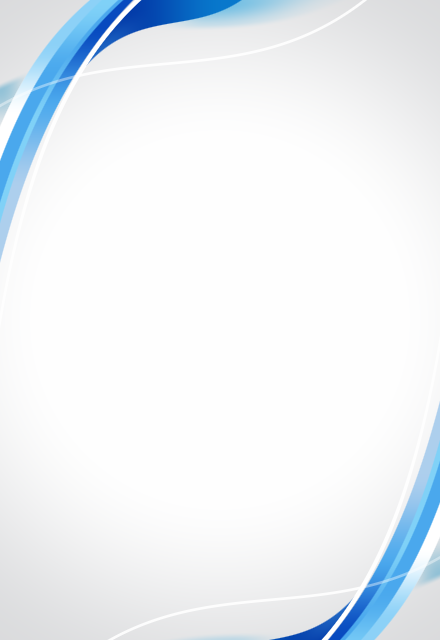
Give the GLSL for this background, as a Shadertoy shader.

```glsl
// Pale grey page with a white centre, framed by blue ribbons in two corners.
// Each ribbon strip is bounded by a simple formula curve; the second corner
// reuses the first one, turned half a turn and slid partly off the page.

// Lengths are in page units: the canvas always spans PAGE.
const vec2 PAGE = vec2(5.28, 7.68);
const float SECOND_CORNER_SLIDE = 0.28;

const vec2 VIGNETTE_RANGE = vec2(2.0, 4.8);
const vec3 PAGE_WHITE = vec3(0.998);
const vec3 PAGE_GREY = vec3(0.855, 0.858, 0.865);

const vec3 WHITE = vec3(1.0);
const vec3 ICE = vec3(0.55, 0.82, 0.97);
const vec3 SKY = vec3(0.29, 0.66, 0.93);
const vec3 CYAN = vec3(0.50, 0.82, 0.97);
const vec3 MIST = vec3(0.68, 0.81, 0.93);
const vec3 COBALT = vec3(0.03, 0.29, 0.75);
const vec3 NAVY = vec3(0.01, 0.23, 0.66);
const vec3 AZURE = vec3(0.03, 0.47, 0.80);
const vec3 TEAL = vec3(0.46, 0.71, 0.82);
const vec3 PALE_BLUE = vec3(0.36, 0.72, 0.89);

// Steep edge: x falls from xTop at y = 0 to zero at y = yLeft.
float steepEdge(float y, float xTop, float yLeft, float bend) {
    float s = y / yLeft;
    return xTop * (1.0 - s) / (1.0 + bend * s);
}

// Flat S-shaped edge: y falls from height at u = 0 to zero at u = 1.
float flatEdge(float u, float height, float sag, float lift) {
    return height * (1.0 - u) + u * (1.0 - u) * (sag + lift * u);
}

// Antialiased mask of the side where d is positive.
float side(float d) {
    return clamp(d / max(fwidth(d), 1e-5) + 0.5, 0.0, 1.0);
}

// Antialiased stroke along the zero line of d.
float stroke(float d, float halfWidth, float pixel) {
    float slope = length(vec2(dFdx(d), dFdy(d))) / pixel;
    float dist = abs(d) / max(slope, 1e-5);
    return clamp((halfWidth - dist) / pixel + 0.5, 0.0, 1.0);
}

// One corner; q is measured right and down from the upper left.
vec3 drawCorner(vec3 col, vec2 q, float pixel) {
    float x = q.x, y = q.y;

    // Curves shared by the strips, from the outside inwards
    float outer = x - steepEdge(y, 1.08, 1.52, 0.65);
    float iceEnd = x - steepEdge(y, 1.22, 1.93, 0.70);
    float skyEnd = x - steepEdge(y, 1.42, 2.43, 0.90);
    float cyanEnd = x - steepEdge(y, 1.48, 2.68, 1.00);
    float mistEnd = x - steepEdge(y, 1.60, 3.15, 0.95);
    float rim = x - steepEdge(y, 1.66, 3.85, 1.50);

    // Soft teal shade beyond the outer edge
    float shade = smoothstep(-0.04, 0.06, y - 1.03 + 0.45 * x);
    shade *= (1.0 - smoothstep(0.0, 0.42, x)) * (1.0 - smoothstep(1.05, 1.6, y));
    col = mix(col, TEAL, 0.75 * shade * (1.0 - side(outer)));

    // Pale veil trailing to the right
    float v = clamp((x - 2.0) / 2.15, 0.0, 1.5);
    float veilDepth = 0.36 * (1.0 - v * v * v) - y;
    float veil = smoothstep(-0.02, 0.06, veilDepth) * smoothstep(1.8, 2.5, x);
    float veilFade = mix(0.85, 0.20, smoothstep(2.6, 4.0, x));
    veilFade *= mix(0.22, 1.0, smoothstep(0.0, 0.30, veilDepth));
    col = mix(col, PALE_BLUE, veil * veilFade);

    // Deep blue ribbon to the right of the rim
    float ribbonDepth = flatEdge((x - 0.98) / 1.92, 0.85, -1.45, 1.90) - y;
    vec3 ribbon = mix(NAVY, AZURE, smoothstep(1.5, 2.7, x));
    float sheen = (1.0 - smoothstep(0.0, 0.28, ribbonDepth));
    ribbon = mix(ribbon, SKY, 0.40 * sheen * (1.0 - smoothstep(1.1, 1.9, x)));
    col = mix(col, ribbon, side(ribbonDepth) * side(rim));

    // Left strips, painted over one another
    vec3 ice = mix(ICE, WHITE, smoothstep(0.5, 1.4, y));
    vec3 sky = mix(CYAN, SKY, smoothstep(0.0, 0.9, y));
    vec3 cyan = mix(SKY, CYAN, smoothstep(0.4, 1.5, y));
    vec3 mist = mix(COBALT, SKY, smoothstep(0.3, 1.3, y));
    mist = mix(mist, MIST, smoothstep(1.1, 2.3, y));
    vec3 strips = mix(ice, sky, side(iceEnd));
    strips = mix(strips, cyan, side(skyEnd));
    strips = mix(strips, mist, side(cyanEnd));
    float band = side(outer) * (1.0 - side(mistEnd));
    col = mix(col, strips, band);

    // Thin sweeping line, fainter across the strips
    float sweep = y - flatEdge(x / 4.38, 1.27, -1.25, 3.40);
    float overStrips = 1.0 - side(rim);
    col = mix(col, WHITE, stroke(sweep, 0.016, pixel) * mix(0.9, 0.4, overStrips));

    // Bright rim line, tapering downwards
    float taper = smoothstep(0.3, 3.6, y);
    float rimLine = stroke(rim, mix(0.026, 0.016, taper), pixel);
    return mix(col, WHITE, rimLine * mix(1.0, 0.8, taper));
}

void mainImage(out vec4 fragColor, in vec2 fragCoord) {
    vec2 p = fragCoord / iResolution.xy * PAGE;
    float pixel = PAGE.y / iResolution.y;

    // Page with a round vignette
    float vignette = smoothstep(VIGNETTE_RANGE.x, VIGNETTE_RANGE.y, length(p - 0.5 * PAGE));
    vec3 col = mix(PAGE_WHITE, PAGE_GREY, vignette);

    // Upper left corner, then its turned twin at the lower right
    col = drawCorner(col, vec2(p.x, PAGE.y - p.y), pixel);
    col = drawCorner(col, vec2(PAGE.x - p.x, p.y + SECOND_CORNER_SLIDE), pixel);
    fragColor = vec4(col, 1.0);
}
```
